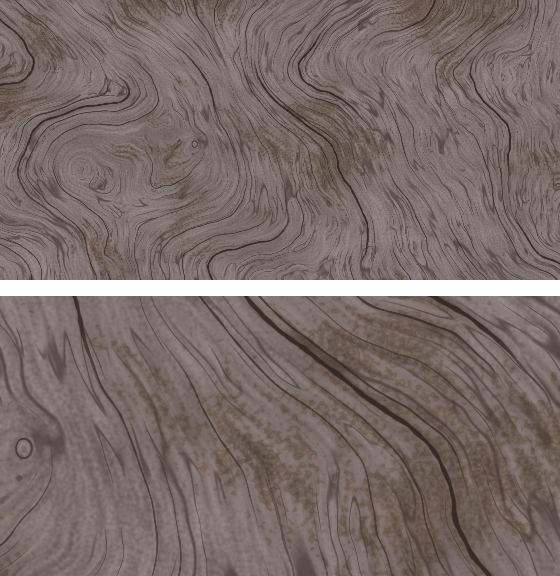
Top: the whole. Bottom: its middle third, enlarged.
Reproduce this texture procedurally as a Shadertoy shader.

```glsl
// Weathered driftwood: swirling grey grain with knots, brown stains and cracks.
// A scalar field bends around the knots; its level lines are the wood fibres,
// and noise stretched along those lines gives grain, fine furrows and cracks.

const vec3 FIBRE_DARK  = vec3(0.405, 0.358, 0.350);
const vec3 FIBRE_LIGHT = vec3(0.578, 0.534, 0.536);
const vec3 STAIN       = vec3(0.395, 0.325, 0.275);
const vec3 FURROW      = vec3(0.285, 0.235, 0.215);
const vec3 CRACK       = vec3(0.190, 0.148, 0.132);

const float FIBRE_FREQ  = 125.0;  // fibres per canvas height
const float BAND_FREQ   = 28.0;
const float FURROW_FREQ = 46.0;
const float CRACK_FREQ  = 3.6;
const float CRACK_WIDTH = 0.0032;
const float DRIFT       = 0.25;   // overall slant of the fibres

// Knots: centre, height, radius
const vec4 KNOTS[3] = vec4[3](
    vec4(0.28, 0.40,  0.26, 0.11),
    vec4(0.70, 0.49, -0.25, 0.09),
    vec4(0.37, 0.09,  0.14, 0.07));

float hash(vec2 cell) {
    vec3 q = fract(cell.xyx * 0.1031);
    q += dot(q, q.yzx + 33.33);
    return fract((q.x + q.y) * q.z);
}

float corner(vec2 cell, vec2 offset) {
    float angle = 6.2832 * hash(cell);
    return dot(vec2(cos(angle), sin(angle)), offset);
}

// Gradient noise, about -0.7 to 0.7
float noise(vec2 p) {
    vec2 i = floor(p), f = p - i;
    vec2 u = f * f * f * (f * (f * 6.0 - 15.0) + 10.0);
    vec2 e = vec2(1.0, 0.0);
    return mix(mix(corner(i, f), corner(i + e.xy, f - e.xy), u.x),
               mix(corner(i + e.yx, f - e.yx), corner(i + e.xx, f - e.xx), u.x), u.y);
}

// Level lines of this field are the fibres
float fibreField(vec2 p) {
    float v = p.x + DRIFT * p.y;
    v += 0.52 * noise(p * vec2(1.1, 1.7) + vec2(3.7, 8.2));
    v += 0.16 * noise(p * vec2(2.6, 3.4) + vec2(17.3, 5.1));
    v += 0.036 * noise(p * 8.0 + 31.0);
    v += 0.007 * noise(p * 23.0 + 57.0);
    for (int k = 0; k < 3; k++) {
        vec2 d = (p - KNOTS[k].xy) * vec2(1.0, 0.85);
        v += KNOTS[k].z * exp(-sqrt(dot(d, d) + 0.0002) / KNOTS[k].w);
    }
    return v;
}

// Noise across the fibres, blending octaves to keep an even spacing
float grain(float v, float along, float freq, float slope) {
    float level = log2(freq / clamp(slope, 0.25, 6.0));
    float low = floor(level);
    float coarse = noise(vec2(v * exp2(low) + low * 17.0, along));
    float fine = noise(vec2(v * exp2(low + 1.0) + low * 17.0 + 17.0, along));
    return mix(coarse, fine, level - low);
}

// Thin broken dark lines along the fibres
float furrows(float v, float y, float freq, float slope, float pixel) {
    float ridge = abs(grain(v + 9.0, y * 5.0, freq, slope));
    float line = 1.0 - smoothstep(0.0, max(0.05, 0.48 * pixel * freq), ridge);
    return line * smoothstep(-0.08, 0.16, grain(v + 3.0, y * 9.0, freq * 0.45, slope));
}

// Sparse level lines that open and close along their length: x core, y halo
vec2 cracks(float v, vec2 p, float slope, float freq, float width, float pixel) {
    float s = v * freq, id = floor(s);
    float centre = id + 0.5 + 0.6 * (hash(vec2(id + 40.0, freq)) - 0.5);
    float dist = abs(s - centre) / (freq * max(slope, 0.4));
    float opened = smoothstep(-0.03, 0.28, noise(vec2(id * 5.3 + 0.4, p.y * 2.6 + freq)));
    opened *= smoothstep(0.2, 0.6, slope);
    float w = width * (0.3 + 0.7 * opened) * (1.0 + 0.9 * noise(p * 60.0));
    float core = 1.0 - smoothstep(w * 0.5, w + 0.45 * pixel, dist);
    return vec2(sqrt(opened) * core, opened * exp(-dist / (2.5 * width)));
}

void mainImage(out vec4 fragColor, in vec2 fragCoord) {
    float pixel = 1.0 / iResolution.y;
    vec2 p = fragCoord * pixel;

    // Fibre direction and density
    float v = fibreField(p);
    vec2 e = vec2(0.002, 0.0);
    float slope = length(vec2(fibreField(p + e.xy), fibreField(p + e.yx)) - v) / e.x;

    // Grey fibres with a gritty surface
    float fibre = grain(v, p.y * 16.0, FIBRE_FREQ, slope);
    float band = grain(v + 5.0, p.y * 5.0, BAND_FREQ, slope);
    float speck = noise(p * 118.0 + 9.0);
    float grit = noise(p * 203.0 + 37.0);
    float blotch = noise(p * 3.1 + 71.0) + 0.5 * noise(p * 9.0 + 13.0);
    float tone = 0.60 + 0.56 * fibre + 0.32 * band + 0.24 * speck
               + 0.36 * grit + 0.32 * blotch;
    vec3 color = mix(FIBRE_DARK, FIBRE_LIGHT, clamp(tone, -0.1, 1.05));

    // Brown stains broken into sharp flecks
    float stain = noise(p * 2.2 + 23.0) + 0.5 * noise(p * 5.3 + 11.0)
                + 0.30 * band + 0.45 * grain(v + 7.0, p.y * 22.0, 62.0, slope)
                + 0.35 * speck + 0.30 * grit;
    stain = 0.35 * smoothstep(0.0, 0.35, stain) + 0.5 * smoothstep(0.22, 0.38, stain);
    color = mix(color, STAIN * (1.0 + 0.35 * fibre + 0.3 * grit), stain);

    // Fine dark furrows at two spacings
    float furrow = furrows(v, p.y, FURROW_FREQ, slope, pixel);
    float wideFurrow = furrows(v + 2.0, p.y * 0.6, FURROW_FREQ * 0.45, slope, pixel);
    color = mix(color, FURROW, max(0.68 * furrow, 0.75 * wideFurrow));

    // Wide and narrow cracks
    vec2 crack = cracks(v, p, slope, CRACK_FREQ, CRACK_WIDTH, pixel);
    vec2 thin = cracks(v, p, slope, CRACK_FREQ * 3.3, CRACK_WIDTH * 0.4, pixel);
    color = mix(color, STAIN * 0.9, 0.35 * max(crack.y, 0.5 * thin.y));
    color = mix(color, CRACK, max(0.9 * crack.x, 0.7 * thin.x));

    fragColor = vec4(color, 1.0);
}
```
